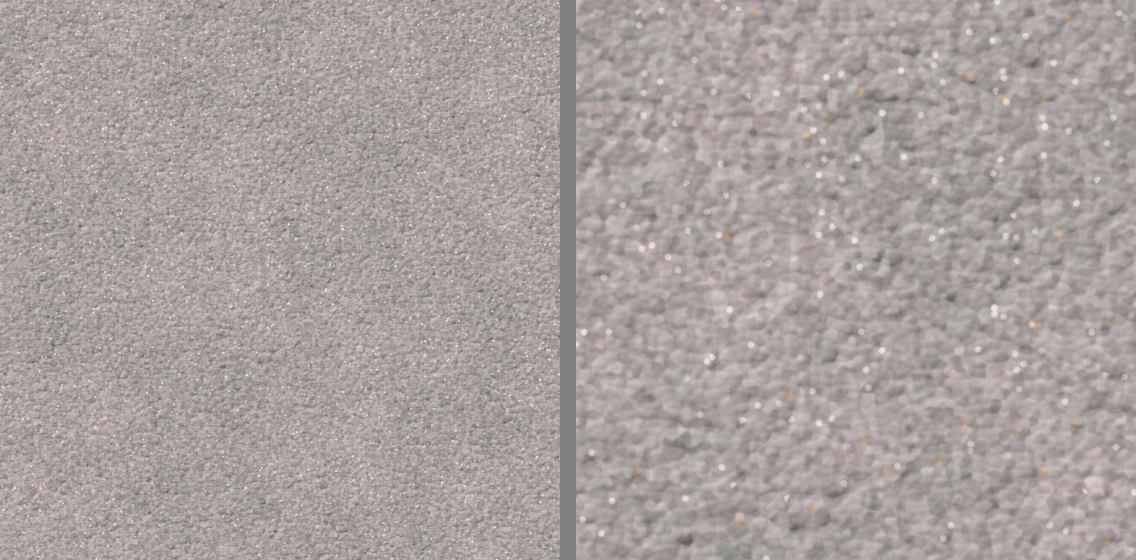
Left: the whole. Right: its middle third, enlarged.
Reproduce this texture procedurally as a WebGL 1 fragment shader.

```glsl
precision highp float;
// Fine rough plaster: small rounded grains lit from the upper left.
// Two scales of cellular relief give grains and pits; blended cell values
// add mottling, sparse cells become glints, and layered sines vary the tone.

uniform vec2 u_resolution;

const vec3 SHADE = vec3(0.53, 0.50, 0.49);
const vec3 LIGHT = vec3(0.80, 0.76, 0.76);
const vec3 OCHRE = vec3(0.06, 0.0, -0.07);
const vec3 ROSE = vec3(0.012, -0.006, 0.002);
const vec2 TO_LIGHT = vec2(-0.5, 0.866);

vec3 hash3(vec2 p) {
  vec3 q = fract(p.xyx * vec3(0.1031, 0.1030, 0.0973));
  q += dot(q, q.yxz + 33.33);
  return fract((q.xxy + q.yzz) * q.zyx);
}

// x: squared distance to the nearest cell point, y: that cell's random value,
// z: random value blended smoothly between neighbouring cells.
vec3 cellular(vec2 p) {
  vec2 cell = floor(p);
  vec2 local = p - cell;
  float nearest = 8.0;
  float id = 0.0;
  float sum = 0.0;
  float weights = 0.0;
  for (int j = -1; j <= 1; j++) {
    for (int i = -1; i <= 1; i++) {
      vec2 offset = vec2(float(i), float(j));
      vec3 rnd = hash3(cell + offset);
      vec2 delta = offset + rnd.xy - local;
      float d = dot(delta, delta);
      if (d < nearest) {
        nearest = d;
        id = rnd.z;
      }
      float w = exp(-6.0 * d);
      sum += w * rnd.z;
      weights += w;
    }
  }
  return vec3(nearest, id, sum / weights);
}

// Slope of the domed grains towards the light: positive is lit.
float relief(vec2 p, float reach) {
  vec2 shift = TO_LIGHT * reach;
  return cellular(p + shift).x - cellular(p - shift).x;
}

// Soft, broad unevenness from sines in turning directions.
float patches(vec2 p) {
  float total = 0.0;
  float frequency = 12.0;
  vec2 direction = vec2(0.8, 0.6);
  for (int i = 0; i < 6; i++) {
    float wave = sin(dot(p, direction) * frequency + 1.7 * float(i) + 1.5 * total);
    total += wave / 6.0;
    direction = mat2(-0.35, 0.937, -0.937, -0.35) * direction;
    frequency *= 1.5;
  }
  return total;
}

// Small bright spots in the cells whose random value passes the threshold.
float glints(vec3 cell, float threshold) {
  float spot = 1.0 - smoothstep(0.01, 0.13, cell.x);
  return spot * smoothstep(threshold, threshold + 0.04, cell.y);
}

void main() {
  vec2 uv = gl_FragCoord.xy / min(u_resolution.x, u_resolution.y);
  vec2 flattened = uv * vec2(1.0, 1.25);

  // Grain relief at two sizes, with darker pits on the shaded sides
  float broad = patches(uv);
  float clumps = relief(flattened * 82.0 + 17.0, 0.25);
  float grains = relief(flattened * 165.0 + 43.0, 0.25);
  float pits = smoothstep(0.25, 0.8, -clumps) * (1.0 - broad);

  // Mottling and sparkle
  float mottle = cellular(uv * 215.0 + 71.0).z - 0.5;
  float hue = cellular(uv * 110.0 + 139.0).z - 0.5;
  vec3 sparkCell = cellular(uv * 135.0 + 97.0);
  float spark = glints(sparkCell, 0.90);
  float ochre = glints(cellular(uv * 95.0 + 211.0), 0.955);

  float tone = 0.49 + 0.36 * clumps + 0.38 * grains + 0.60 * mottle;
  tone += 0.14 * broad - 0.35 * pits + 0.70 * spark;

  vec3 color = mix(SHADE, LIGHT, clamp(tone, -0.45, 1.5));
  color += ROSE * (2.0 * hue + broad) + OCHRE * ochre;
  gl_FragColor = vec4(clamp(color, 0.0, 1.0), 1.0);
}
```
